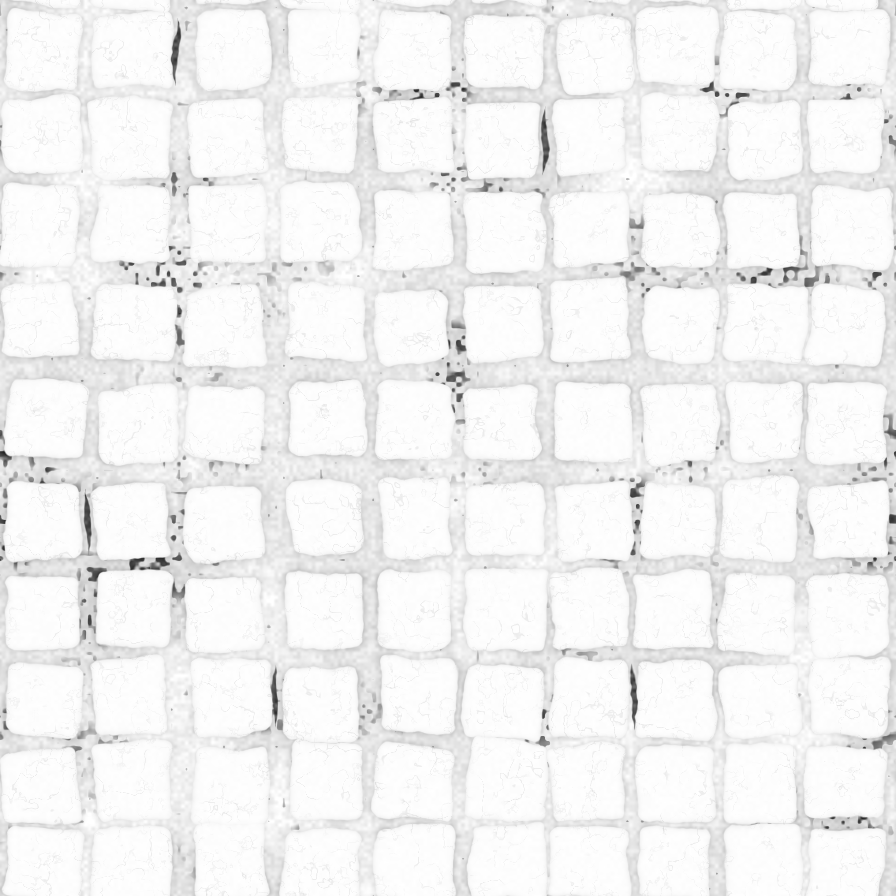
This texture map is drawn by a Shadertoy shader. Its source:

```glsl
// Pale cobblestone paving, a tileable grid of hand-laid square setts.
// Each sett is a jittered rounded-box distance; wrapped value noise adds
// ragged edges, faint creases, sandy joints, grit patches and a few cracks.

#define SETTS 10.0          // setts across and down
#define HALF_SIZE 0.425     // mean half width of a sett, in cells
#define SIZE_JITTER 0.05
#define SHIFT_JITTER 0.10
#define CORNER 0.10
#define RAGGED 0.075        // edge wobble
#define STONE_TONE 0.993
#define JOINT_TONE 0.915
#define EDGE_SHADE 0.13
#define CREASE_SHADE 0.065
#define GRIT_SHADE 0.62
#define CRACK_SHARE 0.05    // share of upright joints that are split open

const float TAU = 6.2831853;

vec4 hash4(vec2 p) {
    vec4 h = fract(p.xyxy * vec4(0.1031, 0.1030, 0.0973, 0.1099));
    h += dot(h, h.wzxy + 33.33);
    return fract((h.xxyz + h.yzzw) * h.zywx);
}

// Value noise that wraps with the paving; freq is a whole number per cell.
float noise(vec2 p, float freq, float seed) {
    p *= freq;
    vec2 i = floor(p), f = p - i;
    f = f * f * (3.0 - 2.0 * f);
    float period = SETTS * freq;
    vec2 a = mod(i, period) + seed, b = mod(i + 1.0, period) + seed;
    return mix(mix(hash4(a).x, hash4(vec2(b.x, a.y)).x, f.x),
               mix(hash4(vec2(a.x, b.y)).x, hash4(b).x, f.x), f.y);
}

float fbm(vec2 p, float freq, float seed) {
    float sum = 0.0, amp = 0.5;
    for (int i = 0; i < 4; i++) {
        sum += amp * noise(p, freq, seed + float(i) * 17.0);
        freq *= 2.0;
        amp *= 0.5;
    }
    return sum / 0.9375;
}

// Slow drift of the rows and columns, in cells.
vec2 drift(vec2 id) {
    vec2 t = (id + 0.5) / SETTS;
    return vec2(0.048 - 0.09 * cos(TAU * (t.x - 0.01)),
                -0.176 - 0.156 * cos(TAU * (t.y - 0.33)));
}

float settDistance(vec2 q, vec4 shape, vec4 extra) {
    float a = (shape.z - 0.5) * 0.14;
    q = mat2(cos(a), -sin(a), sin(a), cos(a)) * q;
    q *= 1.0 + (extra.zw - 0.5) * 0.22 * q.yx;   // slight taper
    vec2 size = HALF_SIZE + (extra.xy - 0.5) * SIZE_JITTER;
    float radius = CORNER * (0.65 + 0.7 * shape.w);
    vec2 e = abs(q) - size + radius;
    return length(max(e, 0.0)) + min(max(e.x, e.y), 0.0) - radius;
}

// Thin curved lines where the noise crosses its middle value.
float creases(vec2 p, float freq, float width, float seed) {
    float n = fbm(p, freq, seed);
    float patchy = smoothstep(0.35, 0.7, noise(p, 5.0, seed + 90.0));
    return (1.0 - smoothstep(0.0, width, abs(n - 0.5))) * patchy;
}

void mainImage(out vec4 fragColor, in vec2 fragCoord) {
    vec2 p = fragCoord / iResolution.y * SETTS;
    float pixel = SETTS / iResolution.y;
    vec2 wobble = vec2(fbm(p, 3.0, 5.0), fbm(p, 3.0, 61.0)) - 0.5;
    vec2 ragged = p + RAGGED * 1.6 * wobble;

    // Nearest sett, and any open crack on its right side
    float d = 1e3, crack = 0.0;
    for (int y = -1; y <= 1; y++)
    for (int x = -1; x <= 1; x++) {
        vec2 id = floor(p) + vec2(x, y);
        vec2 key = mod(id, SETTS);
        vec4 shape = hash4(key + 3.0), extra = hash4(key + 41.0);
        vec2 center = id + 0.5 + drift(id) + (shape.xy - 0.5) * SHIFT_JITTER;
        d = min(d, settDistance(ragged - center, shape, extra));

        vec2 c = ragged - center - vec2(0.485, 0.0);
        float halfWidth = 0.035 * (1.0 - c.y * c.y / 0.12);
        float open = 1.0 - smoothstep(-pixel, pixel, abs(c.x) - halfWidth);
        crack = max(crack, open * step(hash4(key + 77.0).x, CRACK_SHARE));
    }

    // Sett face: pale, with faint chisel creases and a soft rim
    float grain = noise(p, 24.0, 9.0) - 0.5;
    vec2 bent = p + 0.12 * wobble;
    float stone = STONE_TONE + 0.012 * grain;
    stone -= CREASE_SHADE * creases(bent, 4.0, 0.022, 23.0);
    stone -= CREASE_SHADE * 0.6 * creases(bent.yx, 7.0, 0.035, 133.0);
    stone -= EDGE_SHADE * 0.45 * exp(min(d, 0.0) / 0.022);

    // Joint: sandy tone, bleached in places, shaded along the setts
    float bleach = smoothstep(0.4, 0.75, fbm(p, 1.0, 201.0));
    float joint = JOINT_TONE + 0.055 * bleach + 0.09 * grain;
    joint += 0.06 * (fbm(p, 6.0, 31.0) - 0.5);
    float shade = EDGE_SHADE * (0.35 + 0.9 * noise(p, 2.0, 51.0));
    joint -= shade * (1.0 - 0.5 * bleach) * exp(-max(d, 0.0) / 0.035);

    // Dark grit gathers in patches, cracks run black
    float dirt = smoothstep(0.56, 0.76, fbm(p, 1.0, 301.0));
    float specks = smoothstep(0.56, 0.82, noise(p, 17.0, 71.0));
    joint -= dirt * (0.05 + GRIT_SHADE * specks);
    joint -= 0.3 * smoothstep(0.93, 1.0, noise(p, 12.0, 401.0));
    joint = mix(joint, 0.12 + 0.25 * (grain + 0.5), crack * 0.9);

    float tone = mix(stone, joint, smoothstep(-pixel, pixel, d));
    fragColor = vec4(vec3(clamp(tone, 0.0, 1.0)), 1.0);
}
```
